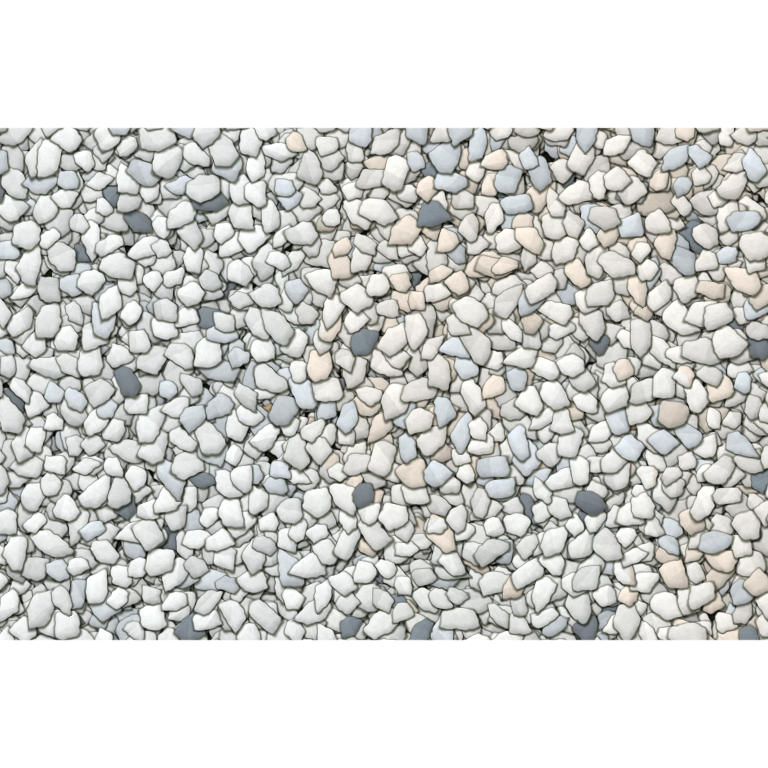
This texture is drawn by a Shadertoy shader. Its source:

```glsl
// A wide band of crushed white gravel between plain white margins.
// Layers of jittered, rounded polygons are painted from the bottom up;
// each stone shades what lies beneath it before its own facets are drawn.

const float TAU = 6.2831853;

float hash(vec2 p) {
    return fract(sin(dot(p, vec2(127.1, 311.7))) * 43758.5453);
}

float noise(vec2 p) {
    vec2 i = floor(p), f = fract(p);
    f = f * f * (3.0 - 2.0 * f);
    return mix(mix(hash(i), hash(i + vec2(1, 0)), f.x),
               mix(hash(i + vec2(0, 1)), hash(i + vec2(1, 1)), f.x), f.y);
}

mat2 rotation(float a) {
    float c = cos(a), s = sin(a);
    return mat2(c, s, -s, c);
}

// Rounded convex polygon: xy = blended facet normal, z = distance
vec3 polygon(vec2 q, vec2 id) {
    vec2 normal = vec2(0.0);
    float total = 0.0;
    for (int k = 0; k < 6; k++) {
        float h = hash(id + float(k) * 3.17);
        float angle = (float(k) + 0.8 * h) * TAU / 6.0;
        vec2 dir = vec2(cos(angle), sin(angle));
        float reach = 0.70 + 0.36 * fract(h * 17.3);
        float weight = exp(12.0 * (dot(q, dir) - reach));
        normal += dir * weight;
        total += weight;
    }
    return vec3(normal / total, log(total) / 12.0);
}

// Mostly neutral white, with some bluish, beige, rusty and dark stones
vec3 stoneColor(vec2 id, float warmth) {
    float kind = hash(id + 41.3);
    vec3 tint = mix(vec3(0.985, 1.0, 0.995), vec3(1.0, 0.985, 0.96), warmth);
    if (kind < 0.13) tint = vec3(0.90, 0.93, 0.95);
    if (kind > 1.0 - 0.25 * warmth) tint = vec3(0.99, 0.945, 0.89);
    if (kind > 0.993) tint = vec3(0.92, 0.78, 0.62);
    if (kind < 0.008) tint = vec3(0.56, 0.60, 0.63);
    return tint * (0.83 + 0.13 * sqrt(hash(id + 23.7)));
}

vec3 gravel(vec2 p, float pixel) {
    // Ragged edges, mineral grain and broad drifts of warmer stone
    vec2 ragged = p + 0.0022 * (vec2(noise(p * 170.0), noise(p * 170.0 + 50.0)) - 0.5);
    float grain = noise(p * 380.0) + 0.6 * noise(p * 190.0 + 9.0) - 0.8;
    float warmth = smoothstep(0.25, 0.8, noise(p * 4.0 + 3.0) * 0.6 + p.x * 0.45);
    vec3 color = vec3(0.10, 0.12, 0.08);

    for (int layer = 0; layer < 6; layer++) {
        float depth = float(layer);
        mat2 turn = rotation(depth * 1.13 + 0.3);
        vec2 grid = turn * ragged * 29.0 + depth * 37.4;
        vec2 light = turn * vec2(-0.45, 0.89);

        for (int y = -1; y <= 1; y++)
        for (int x = -1; x <= 1; x++) {
            vec2 cell = floor(grid) + vec2(x, y);
            vec2 id = cell + depth * 71.9;
            vec2 jitter = vec2(hash(id), hash(id + 7.7)) - 0.5;
            vec2 offset = grid - cell - 0.5 - 0.65 * jitter;
            float size = mix(0.37, 0.60, hash(id + 13.1));
            if (dot(offset, offset) > 3.6 * size * size) continue;

            // Turn and stretch the stone
            mat2 spin = rotation(TAU * hash(id + 19.9));
            float stretch = mix(1.0, 1.42, hash(id + 31.1));
            vec2 q = spin * offset / size * vec2(1.0 / stretch, sqrt(stretch));
            vec2 sun = spin * light;
            vec3 shape = polygon(q, id);
            float d = shape.z;
            float lit = dot(shape.xy, sun);

            // Contact shadow, longer on the side away from the light
            float shadow = smoothstep(0.27, 0.0, d + 0.07 * lit);
            color *= 1.0 - vec3(0.58, 0.57, 0.62) * shadow * shadow;

            // Bevelled rim, tilted top and one broken crease
            float rim = smoothstep(-0.55, 0.0, d);
            float creaseAngle = TAU * hash(id + 53.0);
            float across = dot(q, vec2(cos(creaseAngle), sin(creaseAngle)));
            float shade = 1.0 + 0.10 * lit * rim - 0.07 * rim * rim;
            shade += 0.04 * dot(q, sun) + 0.035 * grain;
            shade -= 0.075 * smoothstep(0.12, 0.24, across) * hash(id + 61.0);
            vec3 stone = stoneColor(id, warmth) * shade * mix(0.83, 1.02, depth / 5.0);

            float blur = pixel * 29.0 / size;
            color = mix(color, stone, smoothstep(blur, -blur, d));
        }
    }
    return color;
}

void mainImage(out vec4 fragColor, in vec2 fragCoord) {
    vec2 p = fragCoord / iResolution.y;
    float pixel = 1.0 / iResolution.y;

    // The gravel fills the middle two thirds of the height
    float band = smoothstep(pixel, -pixel, abs(p.y - 0.5) - 1.0 / 3.0);
    vec3 color = vec3(1.0);
    if (band > 0.0) color = mix(color, gravel(p, pixel), band);
    fragColor = vec4(clamp(color, 0.0, 1.0), 1.0);
}
```
